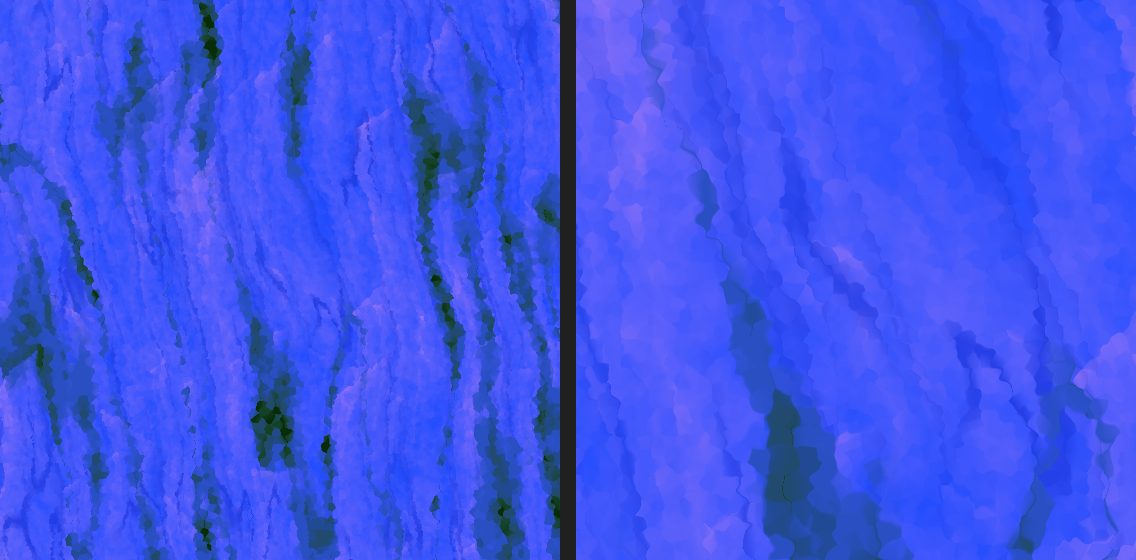
Left: the whole. Right: its middle third, enlarged.
A Shadertoy shader for this texture map:

```glsl
// Weathered blue rock face: long leaning shards with bright broken tips, split by
// mossy crevices. Stretched gradient noise makes the crevices, two layers of tapered
// shards the plates, and a soft Voronoi snap turns everything into small dabs.

const vec3 PINK  = vec3(0.62, 0.47, 0.97);
const vec3 LILAC = vec3(0.40, 0.39, 0.98);
const vec3 BLUE  = vec3(0.21, 0.325, 0.99);
const vec3 SEAM  = vec3(0.11, 0.22, 0.88);
const vec3 SHADE = vec3(0.16, 0.31, 0.76);
const vec3 DUSK  = vec3(0.13, 0.29, 0.58);
const vec3 TEAL  = vec3(0.13, 0.29, 0.43);
const vec3 MOSS  = vec3(0.08, 0.26, 0.16);
const vec3 PIT   = vec3(0.03, 0.17, 0.03);

const float LEAN        = 0.10;             // sideways drift of the grain
const float FINE_DABS   = 125.0;            // plate dabs per canvas height
const float BROAD_DABS  = 78.0;             // crevice dabs per canvas height
const vec2  SHARD_SCALE = vec2(7.0, 2.4);   // shard cells across and up
const vec2  CHIP_SCALE  = vec2(15.0, 4.6);  // cells of the smaller shards
const vec2  GAP_SCALE   = vec2(6.5, 0.75);  // crevice noise frequency
const vec2  GAP_WIDTH   = vec2(0.04, 0.25); // narrowest and widest crevice

vec2 hash2(vec2 p) {
    vec3 q = fract(p.xyx * vec3(0.1031, 0.1030, 0.0973));
    q += dot(q, q.yzx + 33.33);
    return fract((q.xx + q.yz) * q.zy);
}

float cornerSlope(vec2 cell, vec2 offset) {
    float a = 6.2832 * hash2(cell).x;
    return dot(vec2(cos(a), sin(a)), offset);
}

float gradientNoise(vec2 p) {
    vec2 i = floor(p), f = p - i;
    vec2 u = f * f * f * (f * (f * 6.0 - 15.0) + 10.0);
    vec2 e = vec2(1.0, 0.0);
    return mix(mix(cornerSlope(i, f), cornerSlope(i + e, f - e), u.x),
               mix(cornerSlope(i + e.yx, f - e.yx), cornerSlope(i + 1.0, f - 1.0), u.x), u.y);
}

float fbm(vec2 p) {
    float sum = 0.0, amp = 1.0;
    for (int k = 0; k < 3; k++) {
        sum += amp * gradientNoise(p);
        p = p * 2.03 + 17.3;
        amp *= 0.5;
    }
    return sum;
}

// Soft Voronoi: xy = centre of the dab around p, z = its random tone
vec3 dab(vec2 p, float scale) {
    vec2 q = p * scale;
    q += 0.35 * vec2(gradientNoise(q * 1.3), gradientNoise(q * 1.3 + 31.0));
    vec2 cell = floor(q);
    vec4 sum = vec4(0.0);
    for (int j = -1; j <= 1; j++)
    for (int i = -1; i <= 1; i++) {
        vec2 id = cell + vec2(i, j), rnd = hash2(id + 71.0);
        vec2 d = id + rnd - q;
        sum += exp(-16.0 * dot(d, d)) * vec4(id + rnd, fract(rnd.x * 13.0 + rnd.y * 7.0), 1.0);
    }
    return sum.xyz / sum.w / vec3(scale, scale, 1.0);
}

// Leaning, wandering grain
vec2 grain(vec2 s) {
    s.x += LEAN * s.y + 0.08 * gradientNoise(s * 2.1 + 5.0);
    s.x += 0.022 * gradientNoise(s * vec2(9.0, 6.0) + 11.0);
    return s + 0.012 * vec2(gradientNoise(s * vec2(27.0, 18.0)), gradientNoise(s * 23.0 + 40.0));
}

// Overlapping shards, painted from the top row down: x = tone, y = seam, z = cover
vec3 shards(vec2 q) {
    vec2 cell = floor(q);
    vec3 acc = vec3(0.0);
    for (int j = 2; j >= 0; j--)
    for (int i = -1; i <= 1; i++) {
        vec2 id = cell + vec2(i, j), rnd = hash2(id), kind = hash2(id + 37.0);
        float dx = q.x - id.x - 0.1 - 0.8 * rnd.x;
        float down = id.y + rnd.y - q.y + (kind.x - 0.5) * 0.7 * dx;
        float depth = max(down, 0.0);
        float halfWidth = 0.16 + 0.2 * kind.y + 0.1 * depth;
        float inset = halfWidth - abs(dx);
        float alpha = smoothstep(-0.01, 0.02, inset) * smoothstep(-0.004, 0.008, down)
                    * (1.0 - smoothstep(0.8, 2.0, down));
        float edge = exp(-24.0 * max(inset, 0.0));
        float rightSide = smoothstep(-0.05, 0.1, dx);
        float tone = 0.9 * (kind.x - 0.5) - 0.3 * dx / halfWidth + 0.5 * edge * (1.0 - rightSide)
                   + 0.45 * exp(-3.0 * depth) + 1.3 * exp(-30.0 * depth);
        acc = mix(acc, vec3(tone, edge * rightSide, exp(-1.6 * depth)), alpha);
    }
    return acc;
}

void mainImage(out vec4 fragColor, in vec2 fragCoord) {
    vec2 p = fragCoord / iResolution.y;
    vec3 fine = dab(p, FINE_DABS), broad = dab(p, BROAD_DABS);
    vec2 s = grain(mix(p, fine.xy, 0.65));
    vec2 g = grain(mix(p, broad.xy, 0.85));

    // Plates and their lightness
    vec3 plate = shards(s * SHARD_SCALE + 3.0);
    vec3 chip = shards(s * CHIP_SCALE + 60.0);
    float light = 0.20 + 0.46 * plate.x + 0.34 * chip.x + 0.5 * fbm(s * vec2(3.0, 2.0) + 9.0)
                + 0.5 * fbm(s * vec2(24.0, 7.0)) + 0.42 * fbm(s * vec2(60.0, 34.0))
                + 0.22 * (fine.z - 0.5) + 0.16 * (broad.z - 0.5);

    // Crevices follow the zero lines of stretched noise, opened by a broad mask
    float open = smoothstep(-0.25, 0.4, gradientNoise(g * vec2(5.0, 3.0) + 21.0));
    float ridge = abs(fbm(g * GAP_SCALE + 2.7) - 0.04);
    float dark = max(1.0 - ridge / mix(GAP_WIDTH.x, GAP_WIDTH.y, open), 0.0);
    dark *= mix(0.45, 1.1, open) * max(1.0 + 1.1 * fbm(g * vec2(26.0, 17.0)), 0.0);
    dark += 0.3 * (broad.z - 0.5) * smoothstep(0.0, 0.2, dark);
    dark *= 1.0 - 0.75 * plate.z;

    // Thin fissures
    float fissure = 1.0 - smoothstep(0.0, 0.07, abs(fbm(s * vec2(11.0, 2.2) + 50.0)));
    fissure *= smoothstep(-0.1, 0.3, gradientNoise(s * vec2(7.0, 5.0) + 63.0));

    vec3 color = mix(BLUE, LILAC, clamp(light, -0.35, 1.0));
    color = mix(color, PINK, 0.85 * smoothstep(0.8, 1.8, light));
    color = mix(color, SEAM, 0.8 * max(max(plate.y, 0.6 * chip.y), fissure));
    color = mix(color, SHADE, smoothstep(0.0, 0.26, dark));
    color = mix(color, DUSK, smoothstep(0.36, 0.5, dark));
    color = mix(color, TEAL, smoothstep(0.5, 0.66, dark));
    color = mix(color, MOSS, smoothstep(0.76, 0.98, dark));
    color = mix(color, PIT, smoothstep(0.98, 1.2, dark));
    fragColor = vec4(color, 1.0);
}
```
